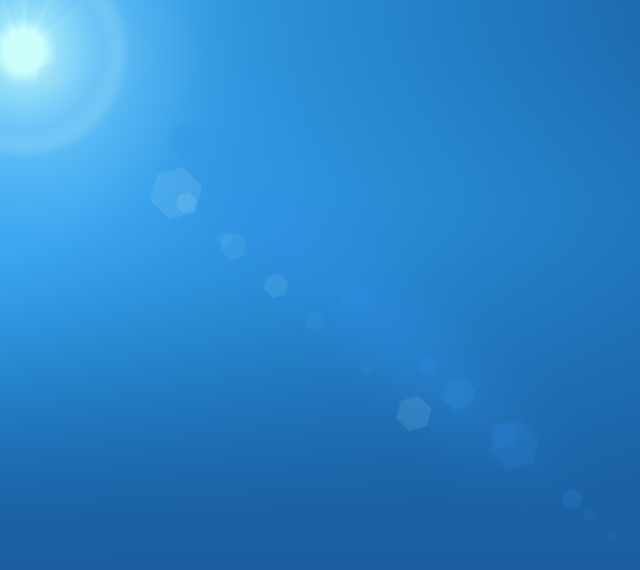
Give the GLSL for this background, as a Shadertoy shader.

```glsl
// Sunlit blue backdrop: a smooth sky gradient, a haloed sun near the upper
// left, and two parallel lanes of hexagonal lens ghosts running diagonally.
// Every length is a fraction of the canvas height, origin at the lower left.

const vec2 SUN = vec2(0.041, 0.909);
const vec2 LANE_START = vec2(0.324, 0.754);   // start of the fainter lane
const vec2 LANE_STEP = vec2(1.0, -0.926);     // lane travel per unit of x

const vec3 DEEP_BLUE = vec3(0.10, 0.37, 0.63);
const vec3 MID_BLUE = vec3(0.14, 0.51, 0.79);
const vec3 BRIGHT_BLUE = vec3(0.22, 0.64, 0.94);
const vec3 HAZE = vec3(0.48, 0.82, 0.98);
const vec3 SUN_WHITE = vec3(0.80, 1.00, 0.99);
const vec3 PALE_GHOST = vec3(0.62, 0.86, 0.94);
const vec3 BLUE_GHOST = vec3(0.19, 0.56, 0.90);

// Ghosts as (x offset along lane, radius, opacity)
const vec3 PALE_LANE[9] = vec3[9](
    vec3(0.047, 0.025, 0.30), vec3(0.268, 0.047, 0.16), vec3(0.286, 0.019, 0.17),
    vec3(0.353, 0.014, 0.06), vec3(0.368, 0.025, 0.10), vec3(0.443, 0.022, 0.13),
    vec3(0.512, 0.018, 0.05), vec3(0.603, 0.008, 0.06), vec3(0.685, 0.032, 0.14));
const vec3 BLUE_LANE[9] = vec3[9](
    vec3(0.000, 0.030, 0.25), vec3(0.298, 0.027, 0.20), vec3(0.428, 0.018, 0.20),
    vec3(0.481, 0.030, 0.28), vec3(0.559, 0.025, 0.14), vec3(0.578, 0.045, 0.16),
    vec3(0.680, 0.018, 0.22), vec3(0.710, 0.012, 0.12), vec3(0.751, 0.010, 0.12));

float bell(float x, float width) {
    return exp(-x * x / (width * width));
}

// Signed distance to a hexagon with one corner at 15 degrees
float hexagon(vec2 p, float radius) {
    float sector = radians(60.0);
    float angle = atan(p.y, p.x) - radians(15.0);
    float folded = mod(angle, sector) - 0.5 * sector;
    return length(p) * cos(folded) - radius * cos(0.5 * sector);
}

vec3 sky(vec2 p) {
    float rise = smoothstep(0.0, 0.68, p.y);
    float side = 1.10 - 0.66 * p.x;
    float corner = 0.16 * p.x * smoothstep(0.6, 1.0, p.y);
    float level = clamp(rise * side - corner, 0.0, 1.0);
    vec3 low = mix(DEEP_BLUE, MID_BLUE, min(2.0 * level, 1.0));
    return mix(low, BRIGHT_BLUE, max(2.0 * level - 1.0, 0.0));
}

// Soft diagonal shaft along the fainter lane
vec3 addShaft(vec3 color, vec2 p) {
    vec2 axis = normalize(LANE_STEP);
    vec2 q = p - LANE_START;
    float along = dot(q, axis);
    float across = q.x * axis.y - q.y * axis.x;
    float reach = smoothstep(-0.15, 0.25, along) * (1.0 - smoothstep(0.45, 1.0, along));
    return mix(color, BLUE_GHOST, 0.38 * reach * bell(across, 0.085));
}

vec3 addSun(vec3 color, vec2 p) {
    vec2 q = p - SUN;
    float d = length(q);
    float angle = atan(q.y, q.x);

    // Wide haze with a faint outer disc
    color = mix(color, HAZE, 0.82 * bell(d, 0.22));
    color = mix(color, HAZE, 0.09 * (1.0 - smoothstep(0.24, 0.34, d)));

    // Halo ring
    float ring = smoothstep(0.135, 0.163, d) * (1.0 - smoothstep(0.168, 0.192, d));
    color = mix(color, vec3(0.60, 0.87, 0.98), 0.27 * ring);

    // Core with thin rays fanning upward
    float rays = 0.5 + 0.3 * sin(13.0 * angle) + 0.2 * sin(29.0 * angle + 1.0);
    float fan = smoothstep(0.2, 0.9, q.y / max(d, 0.001)) * bell(d, 0.12);
    float core = 0.62 * bell(d, 0.10) + 0.45 * (1.0 - smoothstep(0.028, 0.065, d));
    return mix(color, SUN_WHITE, min(core + 0.18 * rays * fan, 1.0));
}

vec3 addGhosts(vec3 color, vec2 p, vec2 start, vec3 lane[9], vec3 tint, float blur) {
    for (int i = 0; i < 9; i++) {
        vec3 ghost = lane[i];
        float edge = hexagon(p - start - ghost.x * LANE_STEP, ghost.y);
        float cover = 1.0 - smoothstep(-blur, blur, edge);
        color = mix(color, tint, ghost.z * cover);
    }
    return color;
}

void mainImage(out vec4 fragColor, in vec2 fragCoord) {
    vec2 p = fragCoord / iResolution.y;
    float pixel = 1.0 / iResolution.y;

    vec3 color = addShaft(sky(p), p);
    color = addSun(color, p);
    color = addGhosts(color, p, LANE_START, BLUE_LANE, BLUE_GHOST, pixel + 0.002);
    color = addGhosts(color, p, SUN, PALE_LANE, PALE_GHOST, pixel);

    fragColor = vec4(color, 1.0);
}
```
